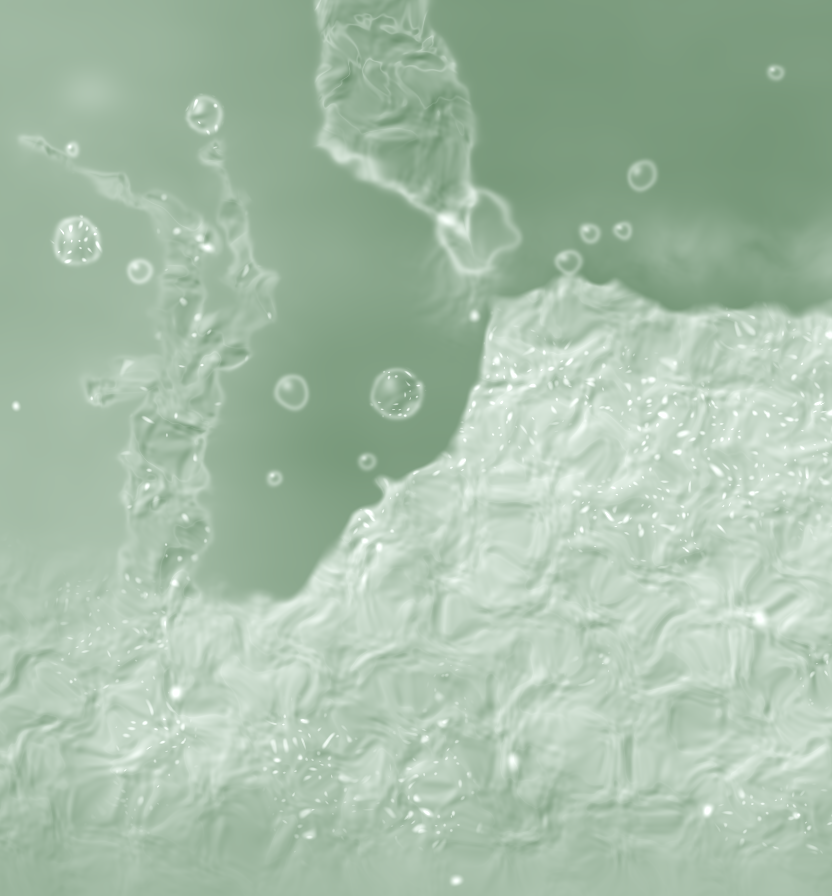
A Shadertoy shader for this texture:

```glsl
// Pale green water: a foaming wave, a falling ribbon, a splash column and flying drops.
#define DEEP vec3(.46, .59, .47)
#define FOAM vec3(.83, .89, .84)
#define RELIEF 1.15
#define RIPPLE_SCALE 34.0
#define EDGE_WOBBLE .02
#define GLINT .6
#define SOFT .004

float hash(vec2 p) { return fract(sin(dot(p, vec2(127.1, 311.7))) * 43758.5453); }

float noise(vec2 p) {
    vec2 i = floor(p), f = fract(p);
    f = f * f * (3.0 - 2.0 * f);
    return mix(mix(hash(i), hash(i + vec2(1, 0)), f.x),
               mix(hash(i + vec2(0, 1)), hash(i + 1.0), f.x), f.y);
}

// Layered noise, centred on zero
float fbm(vec2 p) {
    float sum = -.44, amp = .5;
    for (int i = 0; i < 3; i++) {
        sum += amp * noise(p);
        p = mat2(1.6, 1.2, -1.2, 1.6) * p + 7.3;
        amp *= .5;
    }
    return sum;
}

// Choppy water surface: lightly warped noise
float folds(vec2 p) {
    vec2 q = p * RIPPLE_SCALE;
    return fbm(q + 1.3 * vec2(noise(q * .7), noise(q * .7 + 19.0)));
}

float band(float d, float w) { return exp(-d * d / (w * w)); }
float inside(float d) { return smoothstep(SOFT, -SOFT, d); }
float blob(vec2 p, vec2 c, vec2 r) { p = (p - c) / r; return exp(-dot(p, p)); }

// Tapered capsule; z holds the radius
float limb(vec2 p, vec3 a, vec3 b) {
    vec2 pa = p - a.xy, ba = b.xy - a.xy;
    float h = clamp(dot(pa, ba) / dot(ba, ba), 0.0, 1.0);
    return length(pa - ba * h) - mix(a.z, b.z, h);
}

// Height of the wave along x
float crest(float x) {
    return .33 + .13 * smoothstep(.32, .44, x) + .04 * smoothstep(.44, .51, x)
        + .16 * smoothstep(.495, .56, x) + .03 * smoothstep(.55, .65, x)
        - .035 * smoothstep(.66, .75, x);
}

// Round sparkles, one per lucky cell
float sparkles(vec2 p, float scale, float chance) {
    vec2 cell = floor(p * scale);
    vec2 c = .3 + .4 * vec2(hash(cell + 3.1), hash(cell + 8.7));
    float r = .15 + .2 * hash(cell + 5.5);
    return step(hash(cell), chance) * smoothstep(r, r * .2, length(fract(p * scale) - c));
}

// Two branching strands and a side arm
float splashDistance(vec2 p) {
    vec3 knots[11] = vec3[11](vec3(.175, .33, .04), vec3(.187, .49, .044), vec3(.215, .6, .03),
        vec3(.286, .65, .022), vec3(.26, .765, .009), vec3(.236, .845, .005), vec3(.225, .6, .018),
        vec3(.195, .66, .023), vec3(.213, .735, .02), vec3(.143, .786, .006), vec3(.035, .837, .005));
    float d = limb(p, vec3(.115, .57, .015), vec3(.2, .58, .011));
    for (int i = 0; i < 10; i++)
        if (i != 5) d = min(d, limb(p, knots[i], knots[i + 1]));
    return d;
}

void mainImage(out vec4 fragColor, in vec2 fragCoord) {
    vec2 p = fragCoord / iResolution.y;
    float fold = folds(p), relief = RELIEF * (fold - folds(p + vec2(-.004, .005)));
    float ridge = band(fold, .03), cloud = fbm(p * 6.0 + 4.0), broken = noise(p * 27.0);
    vec2 wob = p + EDGE_WOBBLE * (vec2(noise(p * 45.0), noise(p * 45.0 + 9.0)) - .5);

    // Blurred backdrop
    float tone = mix(.42, .06, smoothstep(.05, .62, p.x + .12 * (p.y - .7)));
    tone += .22 * cloud + .1 * fbm(p * vec2(3, 14));
    tone += .14 * smoothstep(.25, 0.0, p.x) * smoothstep(.75, .4, p.y);
    tone -= .16 * blob(p, vec2(.36, .49), vec2(.12, .17));
    tone += (.38 + cloud + .4 * fold) * blob(p, vec2(.8, .715), vec2(.24, .045));
    tone += .2 * blob(p, vec2(.1, .897), vec2(.035, .025));

    // Falling ribbon, its loop and its faint tail
    float right = .472 + .055 * smoothstep(1.0, .88, p.y);
    float ribbon = max(max(.358 - wob.x, wob.x - right), dot(wob - vec2(.42, .8), vec2(-.52, -.85)));
    tone += inside(ribbon) * (.16 + 1.2 * relief + .25 * ridge * smoothstep(.8, .95, p.y));
    tone += (.1 + .2 * broken + .3 * smoothstep(.9, .8, p.y)) * band(ribbon + SOFT, .008);
    float loop = length((wob - vec2(.532, .742)) / vec2(.85, 1)) - .046;
    tone += (.2 + .4 * broken) * band(loop, .007) + .1 * inside(loop);
    tone += (.35 + 1.3 * relief) * blob(p, vec2(.52, .685), vec2(.04, .05));

    // Left splash
    float splash = splashDistance(wob) + .025 * fold;
    float wet = smoothstep(.009, -.012, splash);
    tone = mix(tone, .56 + 1.7 * relief + .4 * fold + .12 * ridge, wet * (.55 + .4 * broken));
    tone += .3 * broken * band(splash, .005) + .1 * exp(-max(splash, 0.0) * 35.0) * (1.0 - wet);
    tone += GLINT * wet * sparkles(wob, 52.0, .3);

    // Foaming wave
    float slope = (crest(p.x + SOFT) - crest(p.x - SOFT)) / (2.0 * SOFT);
    float depth = (crest(wob.x) - wob.y) / sqrt(1.0 + slope * slope);
    float blur = mix(.1, .006, smoothstep(.06, .34, p.x));
    float foam = .8 - .08 * smoothstep(.4, .2, p.y) - .18 * smoothstep(.16, .05, p.y);
    float calm = smoothstep(-.05, .16, p.y);
    foam += .5 * cloud + calm * (1.2 * relief + .3 * fold + .05 * ridge) + .1 * band(depth - .006, .007);
    foam -= .2 * blob(p, vec2(.8, .4), vec2(.13, .05)) + .2 * blob(p, vec2(.47, .38), vec2(.03, .06));
    foam -= .15 * band(p.y + .12 - .42 * p.x, .045) * smoothstep(.4, .7, p.x);
    float glitter = sparkles(wob, 48.0, .35) + .7 * sparkles(wob + .37, 90.0, .4);
    foam += GLINT * smoothstep(.55, .8, noise(p * 12.0)) * glitter;
    tone = mix(tone, foam, smoothstep(-blur, blur, depth));

    // Airborne drops: centre and radius
    vec3 drops[13] = vec3[13](vec3(.228, .872, .02), vec3(.086, .73, .027), vec3(.156, .698, .015),
        vec3(.326, .562, .019), vec3(.444, .56, .03), vec3(.717, .805, .017), vec3(.658, .74, .012),
        vec3(.695, .742, .012), vec3(.635, .706, .015), vec3(.865, .919, .01),
        vec3(.411, .483, .01), vec3(.305, .465, .009), vec3(.082, .833, .008));
    for (int i = 0; i < 13; i++) {
        float r = drops[i].z;
        vec2 q = mix(p, wob, .25) - drops[i].xy;
        float d = length(q) - r;
        float speckle = step(.0195, r) * (sparkles(wob, 95.0, .7) + 2.0 * relief);
        tone += inside(d) * (.1 + .7 * speckle) + .36 * band(d + .003, .0035);
        tone += .6 * blob(q, r * vec2(-.3, .35), vec2(.3 * r));
    }

    // Strong highlights
    vec3 glints[8] = vec3[8](vec3(.02, .545, .007), vec3(.228, .726, .01), vec3(.508, .017, .01),
        vec3(.577, .148, .012), vec3(.528, .648, .009), vec3(.85, .31, .012),
        vec3(.2, .226, .011), vec3(.79, .095, .011));
    for (int i = 0; i < 8; i++)
        tone += .9 * smoothstep(glints[i].z, 0.0, length(mix(p, wob, .5) - glints[i].xy));

    fragColor = vec4(clamp(mix(DEEP, FOAM, clamp(tone, -.12, 1.45)), 0.0, 1.0), 1);
}
```
